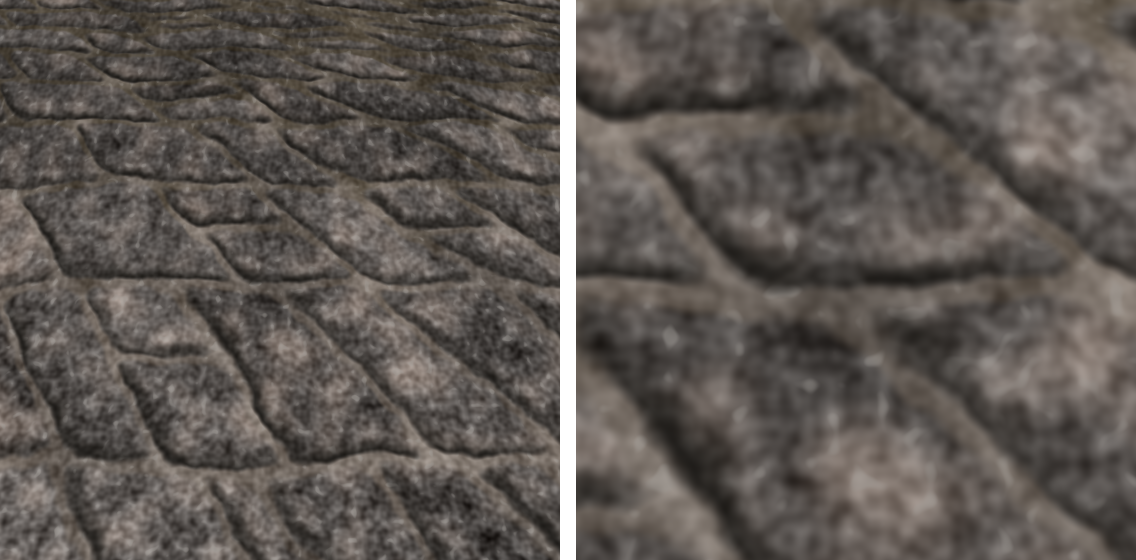
Left: the whole. Right: its middle third, enlarged.
Reproduce this texture procedurally as a Shadertoy shader.

```glsl
const vec2 VANISH = vec2(-0.2, 1.2);   // where the slanted joints converge
const float ROW_START = 0.296;
const float ROW_STEP = 0.34;
const float ROW_POWER = 0.8;
const float STONE_WIDTH = 0.21;
const float JOINT_JITTER = 0.5;
const float SPLIT_CHANCE = 0.18;
const float MORTAR_HALF = 0.008;
const float CORNER = 0.045;
const float SHADOW_WIDTH = 0.050;
const float GRAIN_FREQ = 84.0;
const float GRAIN_FAR = 0.55;          // grain size at the horizon

const vec3 STONE_GREY = vec3(0.345, 0.328, 0.318);
const vec3 STONE_WARM = vec3(0.415, 0.372, 0.345);
const vec3 MORTAR_NEAR = vec3(0.450, 0.415, 0.385);
const vec3 MORTAR_FAR = vec3(0.315, 0.285, 0.240);
const vec3 SHADOW = vec3(0.145, 0.135, 0.122);
const vec3 FLECK = vec3(0.640, 0.625, 0.605);

float hash(vec2 p) {
    vec3 q = fract(p.xyx * vec3(0.1031, 0.1030, 0.0973));
    q += dot(q, q.yzx + 33.33);
    return fract((q.x + q.y) * q.z);
}

vec2 gradient(vec2 cell) {
    float angle = 6.2832 * hash(cell);
    return vec2(cos(angle), sin(angle));
}

float noise(vec2 p) {
    vec2 i = floor(p), f = fract(p);
    vec2 w = f * f * f * (f * (f * 6.0 - 15.0) + 10.0);
    vec2 e = vec2(1.0, 0.0);
    float low = mix(dot(gradient(i), f), dot(gradient(i + e.xy), f - e.xy), w.x);
    float high = mix(dot(gradient(i + e.yx), f - e.yx), dot(gradient(i + e.xx), f - e.xx), w.x);
    return mix(low, high, w.y);
}

float softMin(float a, float b, float k) {
    float h = max(k - abs(a - b), 0.0) / k;
    return min(a, b) - 0.25 * h * h * k;
}

float jointAt(float col, float row) {
    return col + JOINT_JITTER * (hash(vec2(col, row) + 7.0) - 0.5);
}

float rowDepth(float row) {
    return pow(ROW_START + row * ROW_STEP, 1.0 / ROW_POWER);
}

// Screen distances to the left, right, lower and upper joint; also the stone id
vec4 stoneEdges(vec2 p, out vec2 id) {
    float drop = max(VANISH.y - p.y, 0.12);
    float row = floor((pow(1.0 / drop, ROW_POWER) - ROW_START) / ROW_STEP);
    float nearZ = rowDepth(row), farZ = rowDepth(row + 1.0);
    float width = STONE_WIDTH * pow(0.5 * (nearZ + farZ), 0.88);
    float across = (p.x - VANISH.x) / drop;
    float c = across / width + 5.0 * hash(vec2(row, 3.0));

    float col = floor(c);
    if (c < jointAt(col, row)) col -= 1.0;
    else if (c > jointAt(col + 1.0, row)) col += 1.0;
    id = vec2(col, row);

    float slant = width * drop / sqrt(1.0 + across * across);
    vec4 edges = vec4((c - jointAt(col, row)) * slant,
                      (jointAt(col + 1.0, row) - c) * slant,
                      1.0 / nearZ - drop,
                      drop - 1.0 / farZ);

    // Some stones are broken across the middle
    if (hash(id + 31.0) < SPLIT_CHANCE) {
        float middle = 2.0 / (nearZ + farZ) - drop;
        if (middle > 0.0) edges.z = middle;
        else edges.w = -middle;
        id.y += middle > 0.0 ? 0.5 : 0.0;
    }
    return edges;
}

void mainImage(out vec4 fragColor, in vec2 fragCoord) {
    vec2 p = fragCoord / iResolution.y;
    float nearness = clamp((VANISH.y - p.y) / VANISH.y, 0.0, 1.0);
    float scale = mix(0.14, 1.0, nearness);

    // Grain space shrinks gently with distance
    float grainSize = mix(GRAIN_FAR, 1.0, nearness);
    vec2 g = vec2((p.x - 0.5) / grainSize, -log(grainSize) * VANISH.y / (1.0 - GRAIN_FAR)) + 3.0;
    float patchy = noise(g * 4.5 + 70.0);
    float coarse = noise(g * 13.0 + 4.0);
    float medium = noise(g * 36.0 + 9.0);
    float fine = noise(g * GRAIN_FREQ);
    float speck = noise(g * GRAIN_FREQ * 0.7 + 50.0);

    // Uneven stone outlines
    vec2 bend = vec2(noise(g * 5.0 + 20.0), noise(g * 4.0 + 60.0)) * 0.045;
    bend += vec2(noise(g * 17.0 + 80.0), noise(g * 17.0 + 35.0)) * 0.014;
    vec2 id;
    vec4 edges = stoneEdges(p + bend * scale, id) / scale;
    float inside = softMin(softMin(edges.x, edges.y, CORNER), softMin(edges.z, edges.w, CORNER), CORNER);
    float lit = softMin(edges.x, edges.z, CORNER) - MORTAR_HALF;
    float body = smoothstep(-0.005, 0.010, inside - MORTAR_HALF + 0.008 * medium);

    // Stone faces and mortar
    float tint = hash(id + 13.0);
    vec3 stone = mix(STONE_GREY, STONE_WARM, clamp(0.45 * tint + 1.4 * coarse + 0.6 * patchy, 0.0, 1.0));
    stone *= 0.82 + 0.27 * hash(id + 41.0) + 0.16 * nearness + 0.35 * patchy;
    float moss = 1.0 - smoothstep(0.22, 0.60, nearness + 0.3 * coarse);
    vec3 mortar = mix(MORTAR_NEAR, MORTAR_FAR, moss) * (1.0 + 0.4 * patchy);
    vec3 color = mix(mortar, stone, body);

    // Mineral grain
    float grain = 0.14 * fine + 0.18 * medium + 0.18 * coarse + 0.11 * speck;
    color += grain * mix(0.5, 1.05, nearness) * mix(0.8, 1.1, body);
    float fleck = smoothstep(0.30, 0.58, speck + 0.35 * medium + 0.2 * coarse);
    color = mix(color, FLECK, 0.50 * fleck * mix(0.4, 1.0, nearness));

    // Shaded left and lower flanks, deepest in scattered crevices
    float flank = body * (1.0 - smoothstep(0.004, SHADOW_WIDTH, lit + 0.014 * medium));
    float depth = clamp(0.76 + 0.35 * (hash(id + 71.0) - 0.5) + 0.7 * coarse, 0.35, 0.97);
    color = mix(color, SHADOW + 0.08 * fine, flank * depth);
    float crevice = smoothstep(0.18, 0.40, coarse - 0.4 * medium) * (1.0 - smoothstep(0.0, 0.03, abs(lit)));
    color = mix(color, SHADOW * 0.7, 0.6 * crevice * body);

    fragColor = vec4(clamp(color, 0.0, 1.0), 1.0);
}
```
